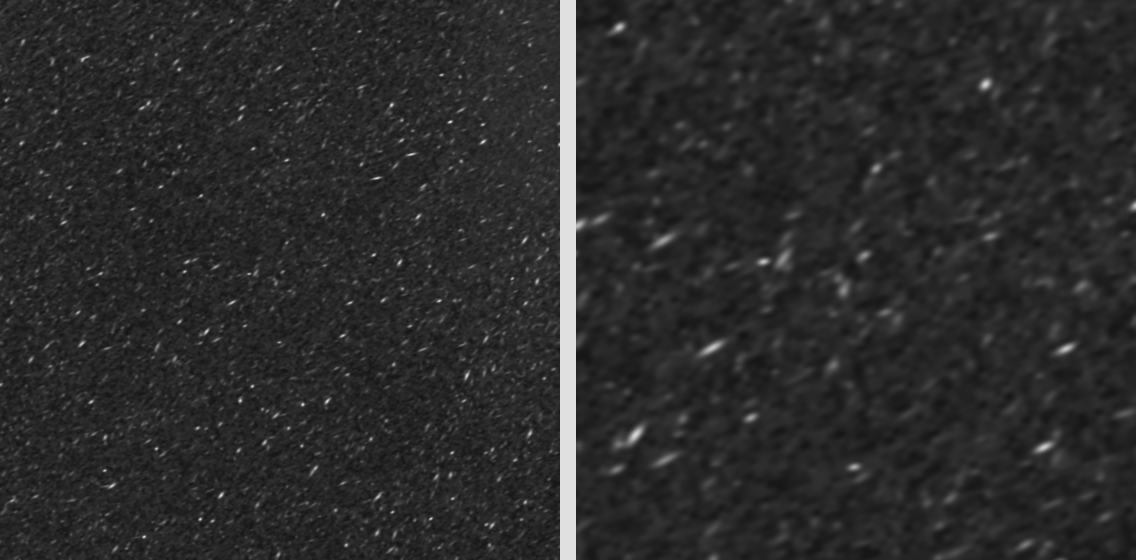
Left: the whole. Right: its middle third, enlarged.
Write a three.js fragment shader that draws this texture.

```glsl
varying vec2 vUv;

const float GRAIN_ANGLE = 0.66;
const float BASE_GREY = 0.143;

vec3 hash3(vec2 p) {
  vec3 q = fract(p.xyx * vec3(0.1031, 0.1030, 0.0973));
  q += dot(q, q.yxz + 33.33);
  return fract((q.xxy + q.yzz) * q.zyx);
}

float valueNoise(vec2 p) {
  vec2 cell = floor(p);
  vec2 f = fract(p);
  f = f * f * (3.0 - 2.0 * f);
  float low = mix(hash3(cell).x, hash3(cell + vec2(1.0, 0.0)).x, f.x);
  float high = mix(hash3(cell + vec2(0.0, 1.0)).x, hash3(cell + 1.0).x, f.x);
  return mix(low, high, f.y);
}

// Coordinates along and across a direction
vec2 alignTo(vec2 p, float angle) {
  float c = cos(angle);
  float s = sin(angle);
  return vec2(c * p.x + s * p.y, c * p.y - s * p.x);
}

// Curved seam where bright flecks gather
float seamMask(vec2 p, float width) {
  float seamX = 0.75 + 0.15 * p.y + 0.42 * p.y * p.y;
  float d = (p.x - seamX) / width;
  return exp(-d * d) * (1.0 - smoothstep(0.55, 0.75, p.y));
}

// Loose trails of higher fleck density along the grain
float trailMask(vec2 p, float seed) {
  vec2 q = alignTo(p, GRAIN_ANGLE);
  return smoothstep(0.2, 0.8, valueNoise(q * vec2(9.0, 30.0) + seed));
}

// Scattered soft, elongated flecks; returns added brightness
float flecks(vec2 p, float cells, float density, vec2 size, vec2 strength, float seed) {
  vec2 home = floor(p * cells);
  float light = 0.0;
  for (int j = -1; j <= 1; j++) {
    for (int i = -1; i <= 1; i++) {
      vec2 id = home + vec2(float(i), float(j));
      vec3 place = hash3(id + seed);
      vec3 look = hash3(id + seed + 57.0);
      vec2 center = (id + place.xy) / cells;
      float seam = seamMask(center, 0.06);
      float chance = density * (0.4 + 1.0 * trailMask(center, seed) + 0.7 * seam);
      float angle = GRAIN_ANGLE + 0.25 * seam + 0.9 * (look.x - 0.5);
      vec2 radius = size * vec2(0.6 + 0.9 * look.y * look.y, 0.8 + 0.4 * look.x);
      vec2 d = alignTo(p - center, angle) / radius;
      float peak = mix(strength.x, strength.y, look.z * look.z);
      light += step(place.z, chance) * peak * exp(-dot(d, d));
    }
  }
  return light;
}

// Fine mottled surface, slightly stretched along the grain
float fineGrain(vec2 p) {
  vec2 q = alignTo(p, GRAIN_ANGLE);
  float coarse = valueNoise(q * vec2(105.0, 175.0) + 31.0) - 0.5;
  float fine = valueNoise(alignTo(p, 0.3) * vec2(185.0, 245.0) + 83.0) - 0.5;
  return 0.066 * coarse + 0.076 * fine;
}

// Long faint scratches
float scratches(vec2 p) {
  float n = valueNoise(alignTo(p, 0.6) * vec2(18.0, 150.0) + 11.0);
  return smoothstep(0.65, 1.0, n);
}

// Broad shading with a pale haze at the upper right
float broadShade(vec2 p) {
  float cloud = valueNoise(p * 4.0 + 5.0) - 0.5;
  vec2 d = (p - vec2(1.0, 0.8)) / vec2(0.2, 0.32);
  return 0.016 * cloud + 0.042 * exp(-dot(d, d));
}

void main() {
  vec2 p = vUv;
  float upperLeft = smoothstep(0.5, 1.2, p.y - 0.5 * p.x + 0.2);
  float haze = smoothstep(0.75, 1.0, p.x) * smoothstep(0.55, 0.75, p.y);

  float grey = BASE_GREY + broadShade(p);
  grey += fineGrain(p) * (1.0 - 0.35 * haze);
  grey += scratches(p) * (0.005 + 0.05 * upperLeft);

  // Dim flecks everywhere, then sparse bright ones
  float dim = flecks(p, 72.0, 0.8, vec2(0.0050, 0.0026), vec2(0.02, 0.19), 13.0);
  float bright = flecks(p, 38.0, 0.36, vec2(0.0056, 0.0026), vec2(0.12, 0.72), 141.0);
  grey += dim * (1.0 - 0.4 * haze) + bright * (1.0 - 0.35 * upperLeft);

  gl_FragColor = vec4(vec3(clamp(grey, 0.09, 0.9)), 1.0);
}
```
